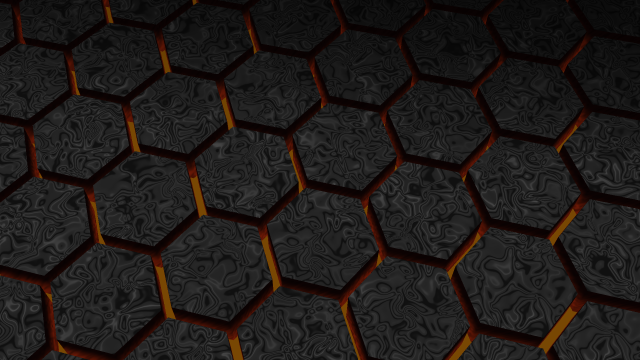
This pattern is drawn by a Shadertoy shader. Its source:

```glsl
const float GROOVE_HALF = 0.046;
const float DEPTH_SCALE = 0.05;
const int TRACE_STEPS = 20;
const int SAMPLES = 3;

const vec3 FLOOR_GLOW = vec3(0.47, 0.28, 0.01);
const vec3 WALL_DARK = vec3(0.045, 0.008, 0.008);
const vec3 WALL_HOT = vec3(0.37, 0.085, 0.02);

float hash(vec2 p) {
    return fract(sin(dot(p, vec2(127.1, 311.7))) * 43758.5453);
}

float noise(vec2 p) {
    vec2 cell = floor(p);
    vec2 f = fract(p);
    f = f * f * (3.0 - 2.0 * f);
    float low = mix(hash(cell), hash(cell + vec2(1.0, 0.0)), f.x);
    float high = mix(hash(cell + vec2(0.0, 1.0)), hash(cell + 1.0), f.x);
    return mix(low, high, f.y);
}

// Canvas point to tilted plane; depth runs from 0 (tile tops) to 1 (floor)
vec2 planePoint(vec2 p, float depth) {
    vec2 origin = vec2(0.956, 0.597);
    vec2 axisI = vec2(0.2847, 0.0797);
    vec2 axisJ = vec2(-0.1262, -0.2795);
    vec2 tilt = vec2(0.0172, -0.073);
    vec2 nadir = vec2(0.856, -0.85);
    mat2 basis = mat2(axisI - tilt.x * p, axisJ - tilt.y * p);
    vec2 offset = p - origin - DEPTH_SCALE * depth * (nadir - p);
    vec2 lattice = inverse(basis) * offset;
    return vec2(lattice.x - 0.5 * lattice.y, 0.866 * lattice.y);
}

// Position inside the nearest hexagon of unit spacing
vec2 hexLocal(vec2 w) {
    vec2 period = vec2(1.0, 1.7320508);
    vec2 a = mod(w + 0.5 * period, period) - 0.5 * period;
    vec2 b = mod(w, period) - 0.5 * period;
    return dot(a, a) < dot(b, b) ? a : b;
}

float edgeDistance(vec2 w) {
    vec2 q = abs(hexLocal(w));
    return 0.5 - max(q.x, dot(q, vec2(0.5, 0.8660254)));
}

// Depth at which the view ray meets a tile side, or 1 for the floor
float traceGroove(vec2 start, vec2 slide) {
    float depth = 0.0;
    float speed = max(length(slide), 0.001);
    for (int i = 0; i < TRACE_STEPS; i++) {
        float gap = GROOVE_HALF - edgeDistance(start + slide * depth);
        if (gap < 0.0005 || depth > 1.0) break;
        depth += gap / speed;
    }
    return min(depth, 1.0);
}

// Warped contour rings etched in the stone
vec3 tileColor(vec2 w) {
    vec2 center = w - hexLocal(w);
    float seed = hash(floor(center * 2.0 + 0.5));
    vec2 q = w * 10.0 + seed * 37.0;
    vec2 warp = vec2(noise(q * 0.8 + 5.2), noise(q * 0.8 + 19.7));
    float field = noise(q + 2.2 * warp);
    float ring = sin(field * 25.0 + seed * 6.0);
    float wear = noise(q * 0.45 + 41.0);
    float gray = 0.142 + 0.015 * ring;
    gray += 0.13 * wear * pow(max(ring, 0.0), 9.0);
    gray -= 0.065 * smoothstep(0.55, 1.0, -ring);
    return vec3(gray);
}

vec3 grooveColor(vec2 w, vec2 slide) {
    float depth = traceGroove(w, slide);
    if (depth > 0.995) return FLOOR_GLOW;
    vec2 hit = w + slide * depth;
    float grain = noise(hit * 45.0 + depth * 9.0);
    float heat = smoothstep(0.12, 0.85, depth);
    return mix(WALL_DARK, WALL_HOT, heat) * (0.65 + 0.55 * grain);
}

vec3 scene(vec2 p) {
    vec2 top = planePoint(p, 0.0);
    vec2 slide = planePoint(p, 1.0) - top;
    float shade = smoothstep(0.5, 1.12, p.y + 0.13 * (p.x - 0.9));
    if (edgeDistance(top) > GROOVE_HALF) {
        return tileColor(top) * mix(1.0, 0.3, shade);
    }
    return grooveColor(top, slide) * mix(1.0, 0.75, shade);
}

void mainImage(out vec4 fragColor, in vec2 fragCoord) {
    // Grid of samples smooths every edge
    vec3 sum = vec3(0.0);
    for (int y = 0; y < SAMPLES; y++) {
        for (int x = 0; x < SAMPLES; x++) {
            vec2 jitter = (vec2(x, y) + 0.5) / float(SAMPLES) - 0.5;
            sum += scene((fragCoord + jitter) / iResolution.y);
        }
    }
    fragColor = vec4(sum / float(SAMPLES * SAMPLES), 1.0);
}
```
